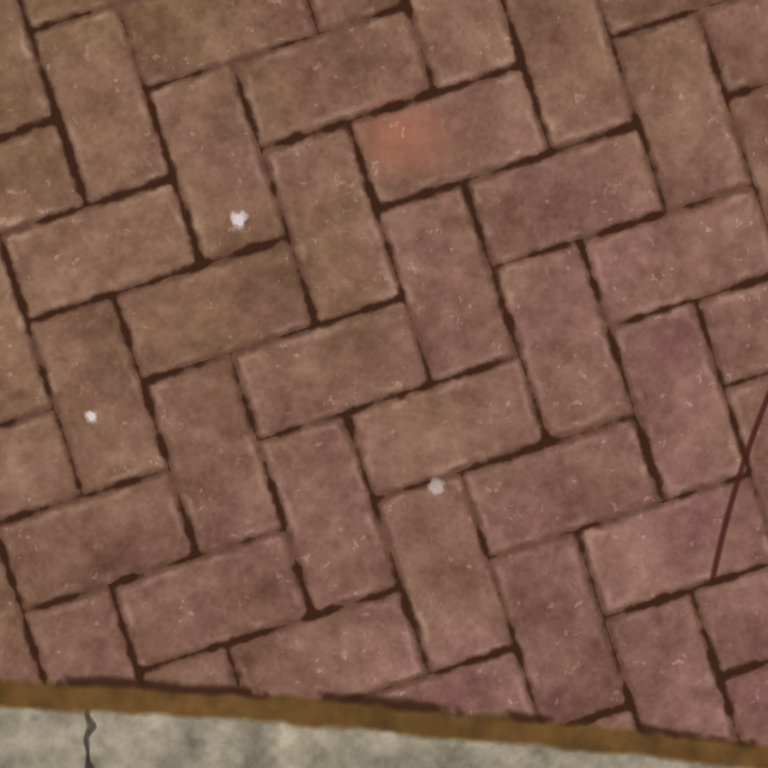
This texture is drawn by a three.js fragment shader. Its source:

```glsl
varying vec2 vUv;

const vec2 ORIGIN = vec2(0.148, 0.382);  // corner of one brick, y down
const float CELL = 0.1196;               // brick width, length is twice that
const float TILT = 0.311;
const float JOINT = 0.038;               // half joint width, in cells
const float CORNER = 0.05;
const float WOBBLE = 0.065;
const float SOFT = 0.004;

const vec3 BRICK_DARK = vec3(0.405, 0.280, 0.232);
const vec3 BRICK_LIGHT = vec3(0.595, 0.452, 0.382);
const vec3 BRICK_ORANGE = vec3(0.68, 0.42, 0.33);
const vec3 JOINT_DUST = vec3(0.40, 0.280, 0.225);
const vec3 JOINT_SHADOW = vec3(0.225, 0.130, 0.090);
const vec3 SOIL = vec3(0.40, 0.29, 0.16);
const vec3 CONCRETE = vec3(0.57, 0.53, 0.46);
const vec3 TWIG = vec3(0.27, 0.13, 0.11);
const vec3 PETAL = vec3(0.84, 0.79, 0.78);

float hash(vec2 p) {
  return fract(sin(dot(p, vec2(127.1, 311.7))) * 43758.5453);
}

float noise(vec2 p) {
  vec2 i = floor(p), f = fract(p);
  f = f * f * (3.0 - 2.0 * f);
  return mix(mix(hash(i), hash(i + vec2(1.0, 0.0)), f.x),
             mix(hash(i + vec2(0.0, 1.0)), hash(i + 1.0), f.x), f.y);
}

// Each octave is turned to hide the noise grid
float fbm(vec2 p) {
  float sum = 0.0, amp = 0.5;
  for (int i = 0; i < 4; i++) {
    sum += amp * noise(p);
    p = mat2(1.6, 1.2, -1.2, 1.6) * p + 17.3;
    amp *= 0.5;
  }
  return sum / 0.9375;
}

float roundBox(vec2 p, vec2 halfSize, float r) {
  vec2 d = abs(p) - halfSize + r;
  return length(max(d, 0.0)) + min(max(d.x, d.y), 0.0) - r;
}

// Herringbone: returns brick centre (xy) and size (zw), in cells
vec4 herringbone(vec2 q) {
  vec2 cell = floor(q);
  float k = mod(cell.x - cell.y, 4.0);
  vec2 size = k < 1.5 ? vec2(2.0, 1.0) : vec2(1.0, 2.0);
  if (k > 0.5 && k < 1.5) cell.x -= 1.0;
  if (k > 1.5 && k < 2.5) cell.y -= 1.0;
  return vec4(cell + 0.5 * size, size);
}

vec3 paving(vec2 p) {
  vec2 o = p - ORIGIN;
  float c = cos(TILT), s = sin(TILT);
  vec2 q = vec2(c * o.x - s * o.y, s * o.x + c * o.y) / CELL;
  vec4 brick = herringbone(q);
  float id = hash(brick.xy + 3.7);

  // Worn brick outline
  vec2 jitter = 0.03 * (vec2(id, hash(brick.yx + 9.1)) - 0.5);
  float d = roundBox(q - brick.xy - jitter, 0.5 * brick.zw - JOINT, CORNER);
  d += WOBBLE * (fbm(p * 65.0) - 0.5);

  // Mottled face, pinker towards the lower right
  float tone = 0.54 + 0.22 * (id - 0.5) + 0.95 * (fbm(p * 14.0 + id * 40.0) - 0.5)
             + 0.75 * (fbm(p * 62.0) - 0.5) + 0.20 * (noise(q * 24.0) - 0.5);
  vec3 col = mix(BRICK_DARK, BRICK_LIGHT, tone);
  float pink = (p.x + p.y - 1.0) + 1.8 * (fbm(p * 9.0 + 5.0) - 0.5);
  col += vec3(0.012, -0.007, 0.022) * pink;
  float orange = smoothstep(0.09, 0.01, length((p - vec2(0.525, 0.178)) * vec2(1.0, 1.2)));
  col = mix(col, BRICK_ORANGE, 0.55 * orange);
  col += 0.10 * smoothstep(0.70, 0.86, fbm(p * 80.0 + 31.0));

  // Dusty joint with pale rims and a thin broken dark core
  float patchy = fbm(p * 24.0 + 50.0);
  float rim = smoothstep(-0.13, -0.05, d) * smoothstep(0.02, -0.04, d);
  col += 0.07 * rim * smoothstep(0.45, 0.80, noise(q * 5.0));
  vec3 dust = JOINT_DUST * (0.8 + 0.4 * fbm(p * 90.0));
  col = mix(col, dust, 0.9 * smoothstep(-0.06, 0.025, d));
  float core = smoothstep(-0.02, 0.045, d + 0.24 * (patchy - 0.53));
  return mix(col, JOINT_SHADOW, 0.9 * core * smoothstep(-0.03, 0.028, d));
}

float petal(vec2 p, vec2 at, float r) {
  float edge = length(p - at) + 0.012 * (fbm(p * 90.0) - 0.5);
  return smoothstep(r + SOFT, r - SOFT, edge);
}

void main() {
  vec2 p = vec2(vUv.x, 1.0 - vUv.y);
  vec3 col = paving(p);

  // Petals and twig
  float petals = max(petal(p, vec2(0.311, 0.286), 0.010), petal(p, vec2(0.119, 0.543), 0.009));
  petals = max(petals, 0.6 * petal(p, vec2(0.570, 0.634), 0.010));
  col = mix(col, PETAL, petals);
  float t = clamp((p.y - 0.50) / 0.26, 0.0, 1.0);
  float twigX = 1.007 - 0.080 * t + 0.03 * t * (t - 1.0);
  float along = smoothstep(0.49, 0.50, p.y) * smoothstep(0.768, 0.755, p.y);
  col = mix(col, TWIG, 0.85 * along * smoothstep(0.0065, 0.001, abs(p.x - twigX)));

  // Soil strip with a broken shadow above it
  float rough = 0.012 * (fbm(p * 30.0) - 0.5);
  float soil = p.y - (0.882 + p.x * (0.045 + 0.043 * p.x)) + rough;
  float gap = smoothstep(0.011, 0.001, abs(soil)) * smoothstep(0.42, 0.60, fbm(p * 16.0 + 8.0));
  vec3 soilCol = SOIL * (0.78 + 0.44 * fbm(p * 40.0));
  col = mix(col, soilCol, smoothstep(-SOFT, 2.0 * SOFT, soil));
  col = mix(col, JOINT_SHADOW, 0.85 * gap);

  // Concrete kerb with stains and a crack
  float kerb = p.y - (0.918 + p.x * (0.052 + 0.030 * p.x)) + rough;
  vec3 stone = CONCRETE * (0.55 + 0.65 * fbm(p * 24.0) + 0.25 * fbm(p * 90.0));
  float crack = abs(p.x - 0.117 + 0.016 * (noise(p * 55.0) - 0.5));
  stone *= 1.0 - 0.5 * smoothstep(0.005, 0.001, crack);
  col = mix(col, stone, smoothstep(-SOFT, 2.0 * SOFT, kerb));

  gl_FragColor = vec4(col, 1.0);
}
```
